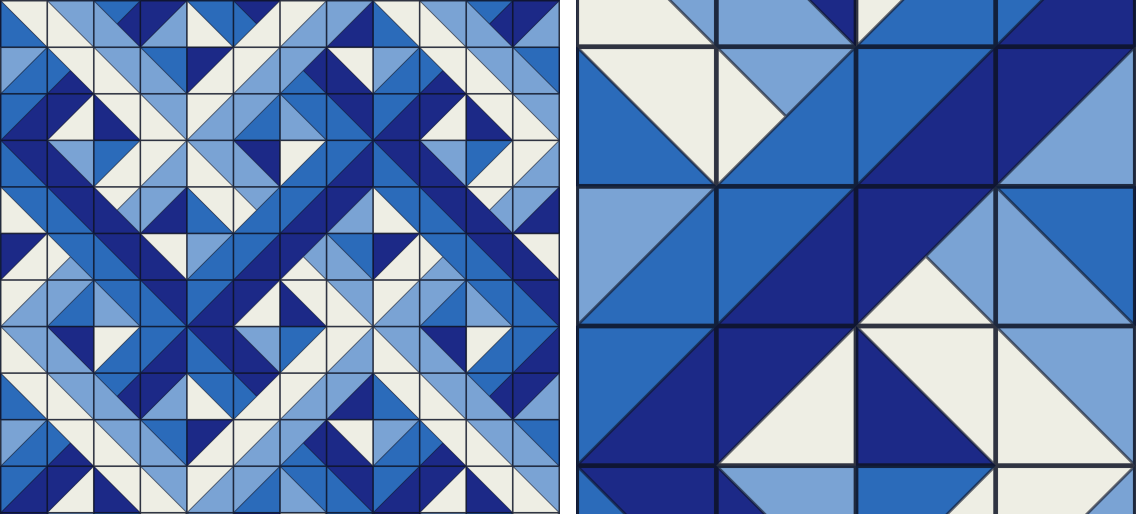
Left, the full canvas; right, a detail of the centre.
Write a WebGL 2 fragment shader that draws this pattern.

```glsl
#version 300 es
precision highp float;
// Quilt of two-tone diagonal ribbons weaving around pinwheel diamonds, on a square grid.

uniform vec2 u_resolution;
out vec4 fragColor;

const vec3 CREAM = vec3(0.935, 0.935, 0.895);
const vec3 SKY   = vec3(0.48, 0.64, 0.83);
const vec3 BLUE  = vec3(0.17, 0.42, 0.73);
const vec3 NAVY  = vec3(0.11, 0.16, 0.53);
const vec3 INK   = vec3(0.05, 0.07, 0.14);

const float CELLS_ACROSS = 12.03;
const float MARGIN = 0.015;       // grid offset, in cells
const float GRID_HALF = 0.017;    // half widths of the lines, in cells
const float SEAM_HALF = 0.010;
const int SAMPLES = 4;            // per axis, for smooth edges

// Four shades in clockwise order around a pinwheel.
vec3 pinwheelShade(float index) {
    float k = mod(index, 4.0);
    return k < 0.5 ? CREAM : k < 1.5 ? NAVY : k < 2.5 ? BLUE : SKY;
}

// Pinwheel colour; u and v are the diagonal coordinates x + y and x - y.
vec3 pinwheel(float u, float v) {
    vec2 block = floor(vec2(u, v) / 4.0);
    vec2 parity = mod(block, 2.0);
    vec2 d = vec2(u, v) - 4.0 * block - vec2(1.0, 3.0);
    bool right = d.x + d.y > 0.0;
    bool lower = d.x - d.y > 0.0;
    float quadrant = lower ? (right ? 2.0 : 3.0) : (right ? 1.0 : 0.0);
    float turn = 2.0 * (1.0 - parity.y) + abs(parity.x - parity.y);
    return pinwheelShade(quadrant + turn);
}

// Ribbon made of two stripes, split at s = 0.
vec3 ribbon(float s, bool dark) {
    return s < 0.0 ? (dark ? BLUE : CREAM) : (dark ? NAVY : SKY);
}

// Patch colour in rgb, distance to the nearest diagonal seam in a.
vec4 patchwork(vec2 cell) {
    float u = cell.x + cell.y;
    float v = cell.x - cell.y;

    // Nearest ribbon crossing: index and offset along both diagonals.
    vec2 crossing = floor((vec2(u, v) - vec2(3.0, 1.0)) / 4.0 + 0.5);
    vec2 d = vec2(u, v) - vec2(3.0, 1.0) - 4.0 * crossing;
    vec2 a = abs(d);
    vec2 parity = mod(crossing, 2.0);
    float kind = mod(crossing.x + crossing.y, 4.0);
    bool fallingOver = kind < 0.5;
    bool risingOver = abs(kind - 2.0) < 0.5;

    bool inRising = a.x < 1.0;
    bool inFalling = a.y < 1.0;
    if (!inRising && !inFalling) {
        return vec4(pinwheel(u, v), min(a.x, a.y) - 1.0);
    }

    // Like-toned ribbons merge by quadrant; others pass over or under.
    bool fallingOnTop = fallingOver || (!risingOver && a.x > a.y);
    bool falling = inFalling && (!inRising || fallingOnTop);
    float s = falling ? d.y : d.x;
    bool dark = falling ? parity.y > 0.5 : parity.x < 0.5;

    float seam = min(abs(s), 1.0 - abs(s));
    if (!inFalling && fallingOver) seam = min(seam, a.y - 1.0);
    if (!inRising && risingOver) seam = min(seam, a.x - 1.0);
    return vec4(ribbon(s, dark), seam);
}

float lineMask(float dist, float halfWidth, float blur) {
    return 1.0 - smoothstep(halfWidth - blur, halfWidth + blur, dist);
}

vec3 shade(vec2 cell, float blur) {
    vec4 piece = patchwork(cell);
    float seam = lineMask(piece.a * 0.70711, SEAM_HALF, blur);
    vec2 toGrid = abs(fract(cell + 0.5) - 0.5);
    float grid = lineMask(min(toGrid.x, toGrid.y), GRID_HALF, blur);
    return mix(piece.rgb, INK, max(0.62 * seam, 0.85 * grid));
}

void main() {
    float cellsPerPixel = CELLS_ACROSS / u_resolution.x;
    vec3 total = vec3(0.0);
    for (int j = 0; j < SAMPLES; j++) {
        for (int i = 0; i < SAMPLES; i++) {
            vec2 jitter = (vec2(i, j) + 0.5) / float(SAMPLES) - 0.5;
            vec2 p = gl_FragCoord.xy + jitter;
            vec2 fromTop = vec2(p.x, u_resolution.y - p.y);
            total += shade(fromTop * cellsPerPixel - MARGIN, 0.25 * cellsPerPixel);
        }
    }
    fragColor = vec4(total / float(SAMPLES * SAMPLES), 1.0);
}
```
